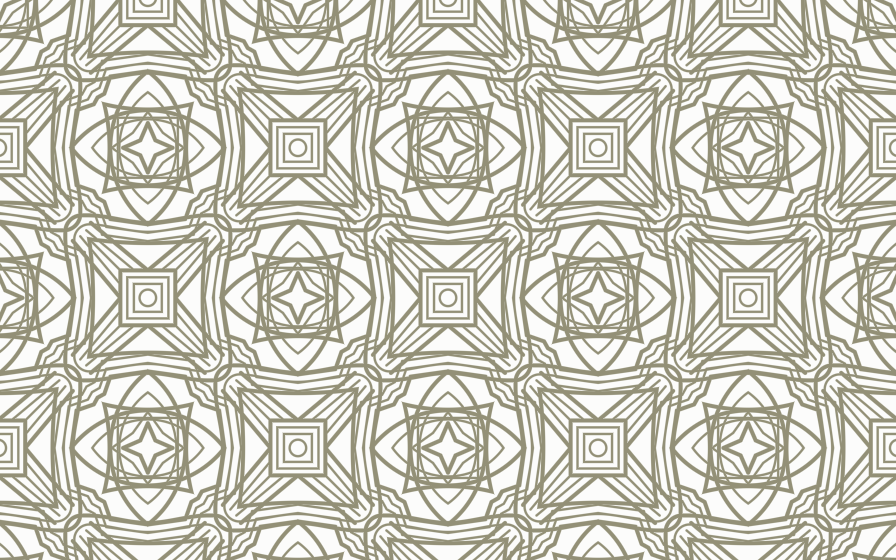
Give the GLSL for this pattern, as a Shadertoy shader.

```glsl
// Olive line lattice: square knots and four-pointed stars alternating like a checkerboard.

const float THICK = 0.0135;  // half line widths, in cells
const float THIN = 0.008;

float segment(vec2 p, vec2 a, vec2 b) {
    vec2 d = b - a;
    return length(p - a - d * clamp(dot(p - a, d) / dot(d, d), 0.0, 1.0));
}

// Outline of a lens lying along x, with its tips at +-tip
float lens(vec2 p, float tip, float h) {
    float r = (tip * tip + h * h) / (2.0 * h);
    return abs(length(vec2(p.x, p.y + r - h)) - r);
}

// Outline of a rounded square whose sides dip inward at the middle
float pinchedSquare(vec2 p, float halfSide, float radius) {
    p.x += 0.05 * (1.0 - smoothstep(0.0, 0.4, p.y));
    return abs(length(max(p - halfSide + radius, 0.0)) - radius);
}

// Stepped frame around a star
float steppedFrame(vec2 p) {
    float d = segment(p, vec2(0.51, 0.0), vec2(0.475, 0.25));
    d = min(d, segment(p, vec2(0.475, 0.25), vec2(0.36, 0.29)));
    return min(d, segment(p, vec2(0.36, 0.29), vec2(0.335)));
}

float starLines(vec2 s) {
    float d = min(lens(s, 0.51, 0.25), lens(s.yx, 0.51, 0.25)) - THICK;
    d = min(d, min(lens(s, 0.37, 0.19), lens(s.yx, 0.37, 0.19)) - THIN);
    d = min(d, abs(s.x - 0.255 - 0.42 * s.y * s.y) - THICK);
    d = min(d, abs(s.x - 0.2) - THIN);
    d = min(d, segment(s, vec2(0.24, 0.0), vec2(0.1)) - THIN);
    d = min(d, segment(s, vec2(0.165, 0.0), vec2(0.05)) - THICK);
    for (int i = 0; i < 3; i++) {
        float k = 1.0 + 0.11 * float(i);
        d = min(d, steppedFrame(s / k) * k - (i == 0 ? THICK : THIN));
    }
    return d;
}

float knotLines(vec2 q) {
    // Nested squares around a small ring
    float d = abs(length(q) - 0.055) - THIN;
    d = min(d, abs(q.x - 0.093) - THIN);
    d = min(d, abs(q.x - 0.137) - THIN);
    d = min(d, abs(q.x - 0.183) - THICK);
    // Crossing diagonals
    d = min(d, segment(q, vec2(0.183, 0.0), vec2(0.5, 0.38)) - THICK);
    d = min(d, segment(q, vec2(0.183, 0.09), vec2(0.45, 0.41)) - THIN);
    d = min(d, segment(q, vec2(0.183), vec2(0.39)) - THIN);
    // Pillow and the outer bands
    d = min(d, abs(q.x - 0.365 - 0.17 * q.y * q.y) - THICK);
    for (int i = 0; i < 2; i++) {
        d = min(d, pinchedSquare(q, 0.55, 0.11) - THICK);
        d = min(d, pinchedSquare(q, 0.49, 0.1) - THIN);
        q = 1.0 - q.yx;  // overlap from the diagonal neighbour
    }
    return d;
}

void mainImage(out vec4 fragColor, in vec2 fragCoord) {
    float cell = 0.268 * iResolution.y;
    vec2 p = (fragCoord - 0.5 * iResolution.xy) / cell + vec2(0.0, 0.119);

    // Fold the plane into one triangle: knot at (0,0), star at (1,0)
    vec2 q = abs(mod(p + 1.0, 2.0) - 1.0);
    if (q.x + q.y > 1.0) q = 1.0 - q.yx;
    if (q.y > q.x) q = q.yx;

    float d = min(knotLines(q), starLines(vec2(1.0 - q.x, q.y)));
    float ink = smoothstep(0.75, -0.75, d * cell);
    vec3 color = mix(vec3(0.99, 0.99, 0.985), vec3(0.575, 0.565, 0.465), ink);
    fragColor = vec4(color, 1.0);
}
```
